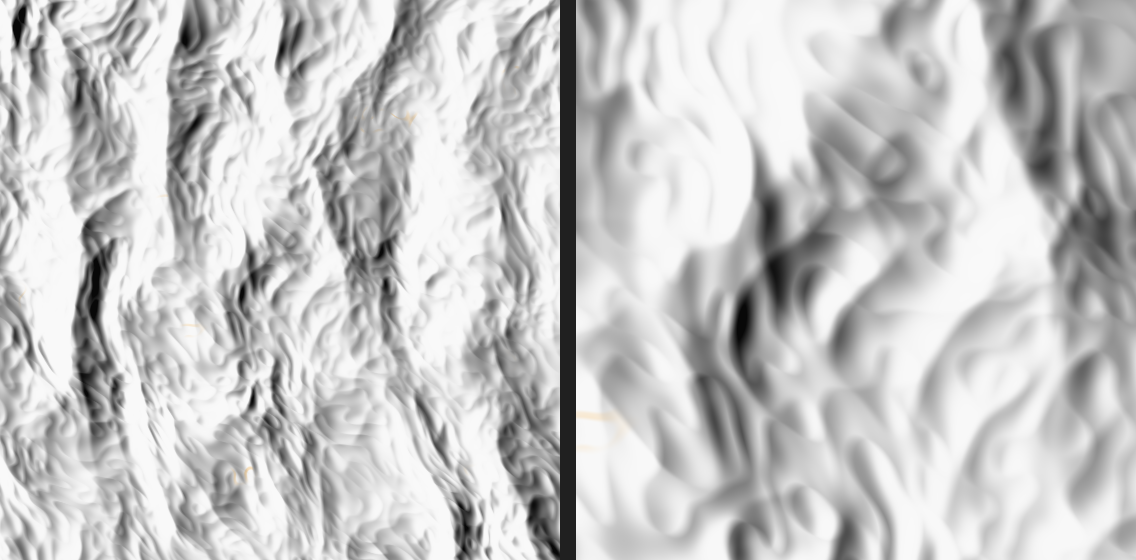
Left, the full canvas; right, a detail of the centre.
A WebGL 2 fragment shader for this texture map:

```glsl
#version 300 es
precision highp float;
// Shaded relief of steep, eroded rock: pale lit faces, grey gullies, black cliffs.
// Warped octaves of ridged gradient noise form the height; its slope along the
// light direction is turned into tone, with a few faint ochre traces on top.

uniform vec2 u_resolution;
out vec4 fragColor;

// Random unit vector for a lattice cell
vec2 cellGradient(vec2 cell) {
    uvec2 q = uvec2(ivec2(cell) + 4096);
    uint h = q.x * 1597334677u ^ q.y * 3812015801u;
    h = (h ^ (h >> 15)) * 2246822519u;
    h = (h ^ (h >> 13)) * 3266489917u;
    float angle = float((h ^ (h >> 16)) & 65535u) / 65536.0 * 6.28318;
    return vec2(cos(angle), sin(angle));
}

float gradientNoise(vec2 p) {
    vec2 i = floor(p), f = p - i;
    vec2 w = f * f * f * (f * (f * 6.0 - 15.0) + 10.0);
    vec2 e = vec2(1.0, 0.0);
    float a = dot(cellGradient(i), f);
    float b = dot(cellGradient(i + e.xy), f - e.xy);
    float c = dot(cellGradient(i + e.yx), f - e.yx);
    float d = dot(cellGradient(i + e.xx), f - e.xx);
    return mix(mix(a, b, w.x), mix(c, d, w.x), w.y);
}

mat2 rotation(float angle) {
    float c = cos(angle), s = sin(angle);
    return mat2(c, s, -s, c);
}

// Sharp ridges: upright near the top, leaning to the right towards the bottom
float terrainHeight(vec2 p) {
    p += 0.05 * vec2(gradientNoise(p * 6.0), gradientNoise(p * 6.0 + 17.3));
    p.x += 0.5 * p.y - 0.4 * p.y * p.y;
    float height = 0.0, frequency = 4.3, steepness = 1.1;
    for (int i = 0; i < 4; i++) {
        float octave = float(i);
        float turn = mod(octave, 2.0) < 0.5 ? 0.12 : -0.3;
        vec2 stretch = vec2(1.0, 0.42 + 0.11 * octave);
        vec2 q = rotation(turn) * p * stretch * frequency + 31.7 * octave;
        float n = gradientNoise(q);
        height -= steepness / frequency * sqrt(n * n + 0.0004);
        frequency *= 2.03;
        steepness *= 0.85;
    }
    return height;
}

void main() {
    vec2 p = gl_FragCoord.xy / u_resolution.y;

    // Slope facing the light, measured over a short span that softens the edges
    vec2 toLight = vec2(-0.92, 0.39);
    float span = 0.0038;
    float slope = (terrainHeight(p - toLight * span)
                 - terrainHeight(p + toLight * span)) / (2.0 * span);

    // Broad areas of stronger and gentler relief, calmest at the upper right
    float relief = 1.05 + 0.9 * gradientNoise(p * 3.0 + 8.4);
    relief *= 1.0 - 0.4 * smoothstep(1.2, 2.0, p.x + p.y);

    // Linear shadows with a soft shoulder into white
    float tone = 0.84 + 0.265 * slope * relief;
    tone = 0.975 - 0.05 * log(1.0 + exp((0.975 - tone) / 0.05));
    tone = clamp(tone, 0.03, 1.0);

    // Sparse ochre traces on the lit faces
    float trace = 1.0 - smoothstep(0.02, 0.09, abs(gradientNoise(p * 26.0 + 5.1)));
    trace *= smoothstep(0.42, 0.55, gradientNoise(p * 8.0 + 60.2));
    trace *= smoothstep(0.6, 0.9, tone);
    vec3 color = mix(vec3(tone), tone * vec3(1.0, 0.87, 0.68), trace);

    fragColor = vec4(color, 1.0);
}
```
